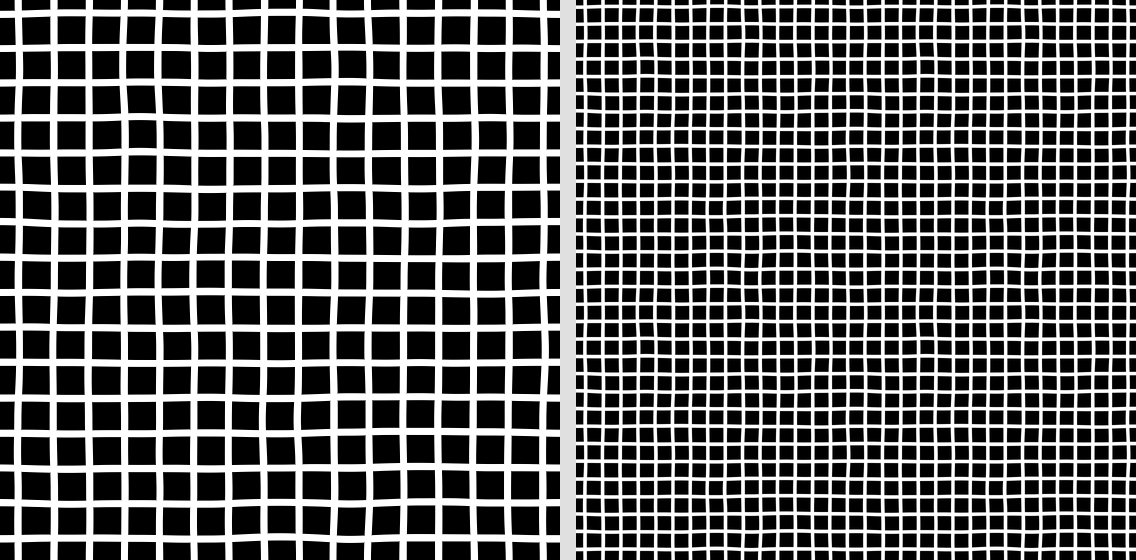
Left, the tile; right, the same tile 2 across and 2 down.
Give the GLSL for this pattern, as a three.js fragment shader.

```glsl
// A black field ruled by white lines into 16 by 16 slightly crooked squares.
// Wrapping value noise bends the grid coordinates, then the distance to the
// nearest line centre gives each line a smooth edge.

varying vec2 vUv;

// Two independent random values per lattice point, from -1 to 1
vec2 hash2(vec2 cell) {
  vec3 p = fract(vec3(cell.xyx) * vec3(0.1031, 0.1030, 0.0973));
  p += dot(p, p.yzx + 33.33);
  return fract((p.xx + p.yz) * p.zy) * 2.0 - 1.0;
}

// Smooth noise that repeats after a whole number of lattice cells
vec2 wrappedNoise(vec2 uv, float period, float seed) {
  vec2 p = uv * period;
  vec2 cell = floor(p);
  vec2 f = fract(p);
  f = f * f * (3.0 - 2.0 * f);
  vec2 lo = mod(cell, period) + seed;
  vec2 hi = mod(cell + 1.0, period) + seed;
  return mix(mix(hash2(lo), hash2(vec2(hi.x, lo.y)), f.x),
             mix(hash2(vec2(lo.x, hi.y)), hash2(hi), f.x), f.y);
}

void main() {
  const float repeats = 16.0;

  // Hand-drawn wobble, in grid cells
  vec2 wobble = 0.045 * wrappedNoise(vUv, 8.0, 17.0)
              + 0.015 * wrappedNoise(vUv, 16.0, 53.0);

  // Distance to the nearest vertical and horizontal line centre
  vec2 grid = vUv * repeats - vec2(0.54, 0.63) + wobble;
  vec2 lineDistance = abs(fract(grid + 0.5) - 0.5);

  // Antialiased coverage of both line sets
  vec2 softness = max(fwidth(vUv) * repeats, vec2(0.0001));
  vec2 coverage = clamp((0.102 - lineDistance) / softness + 0.5, 0.0, 1.0);
  float ink = max(coverage.x, coverage.y);

  gl_FragColor = vec4(vec3(ink), 1.0);
}
```
